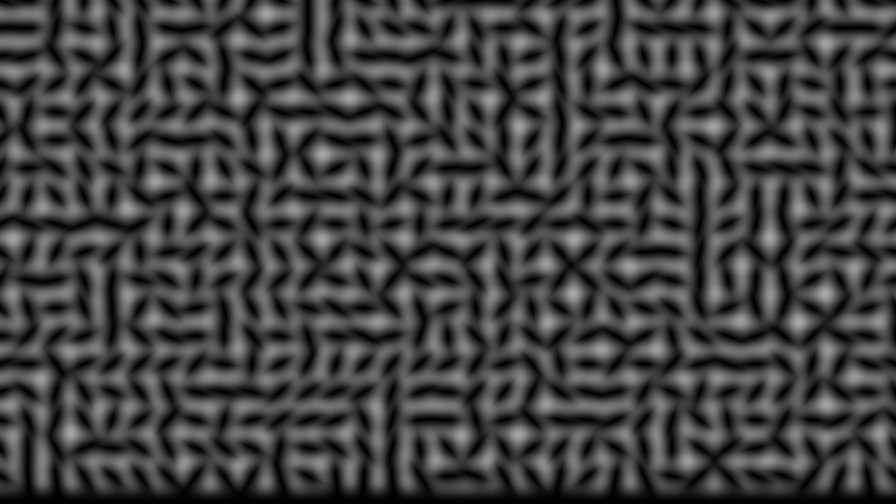
Reproduce this texture procedurally as a WebGL 1 fragment shader.

```glsl
precision highp float;
// Woven grey grain: a square lattice of randomly turned dark creases.
// Each lattice point adds the absolute slope along its own random direction,
// and the four corners of a cell are blended with a quintic fade.

uniform vec2 u_resolution;

#define ROWS 18.0        // lattice cells over the canvas height
#define BRIGHTNESS 1.0   // grey per cell of distance from a crease
#define CREASE_SOFT 0.02 // rounding of the crease bottom, in cells
#define SEED 7.0         // changes the random directions

const float TAU = 6.2831853;

// Sine-free hash of a lattice point, 0 to 1
float hash(vec2 p) {
    vec3 q = fract(vec3(p.xyx + SEED) * vec3(0.1031, 0.1030, 0.0973));
    q += dot(q, q.yzx + 33.33);
    return fract((q.x + q.y) * q.z);
}

// Distance to the crease through a lattice point; the bottom row stays black
float crease(vec2 node, vec2 offset) {
    float angle = TAU * hash(node);
    float slope = dot(vec2(cos(angle), sin(angle)), offset);
    float depth = sqrt(slope * slope + CREASE_SOFT * CREASE_SOFT) - CREASE_SOFT;
    return depth * step(0.5, node.y);
}

// Blend of the creases at the four corners of the cell
float creaseNoise(vec2 p) {
    vec2 cell = floor(p);
    vec2 local = p - cell;
    vec2 fade = local * local * local * (local * (local * 6.0 - 15.0) + 10.0);
    float total = 0.0;
    for (int j = 0; j < 2; j++) {
        for (int i = 0; i < 2; i++) {
            vec2 corner = vec2(float(i), float(j));
            vec2 weight = mix(1.0 - fade, fade, corner);
            total += weight.x * weight.y * crease(cell + corner, local - corner);
        }
    }
    return total;
}

void main() {
    vec2 p = gl_FragCoord.xy / u_resolution.y * ROWS;
    float grey = BRIGHTNESS * creaseNoise(p);
    gl_FragColor = vec4(vec3(grey), 1.0);
}
```
